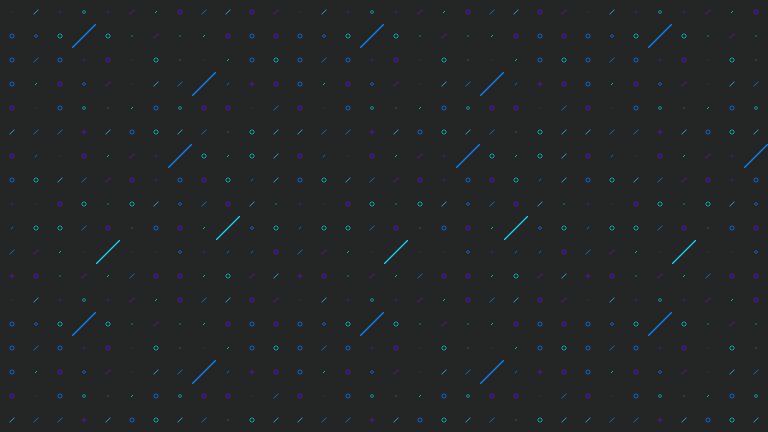
Write a Shadertoy shader that draws this pattern.

```glsl
// Dark sheet of tiny neon rings, slashes and dots, one per grid cell, with a few long slashes.
// The kind and colour of each mark are hashed from its cell, wrapped to a 12 x 12 cell tile.
// Thin lines use box-filtered coverage, so they dim instead of breaking up at small sizes.

const float TILE = 12.0;

float hash(vec2 p) {
    return fract(sin(dot(p, vec2(12.9898, 78.233))) * 43758.5453);
}

// Share of a pixel covered by a band of half width w at signed distance d
float band(float d, float w, float px) {
    return max(min(w, d + 0.5 * px) - max(-w, d - 0.5 * px), 0.0) / px;
}

float ring(vec2 p, float radius, float px) {
    return band(length(p) - radius, 0.015, px);
}

// Rising 45 degree stroke with square ends
float slash(vec2 p, float halfLength, float w, float px) {
    vec2 q = vec2(p.x + p.y, p.y - p.x) * 0.70711;
    return band(q.x, halfLength, px) * band(q.y, w, px);
}

float dotMark(vec2 p, float px) {
    return band(p.x, 0.022, px) * band(p.y, 0.022, px);
}

// Choose one of the five small marks
float smallMark(vec2 p, float pick, float px) {
    if (pick < 0.30) return ring(p, 0.085, px);
    if (pick < 0.42) return ring(p, 0.050, px);
    if (pick < 0.70) return slash(p, 0.140, 0.014, px);
    if (pick < 0.85) return slash(p, 0.060, 0.014, px);
    return dotMark(p, px);
}

vec3 neon(float pick) {
    if (pick < 0.39) return vec3(0.03, 0.75, 0.84);
    if (pick < 0.63) return vec3(0.02, 0.46, 0.95);
    return vec3(0.43, 0.02, 0.84);
}

void mainImage(out vec4 fragColor, in vec2 fragCoord) {
    // Eighteen rows of cells, counted down from the top edge
    float px = 18.0 / iResolution.y;
    vec2 p = fragCoord * px;
    vec2 local = fract(p) - 0.5;
    vec2 cell = mod(floor(vec2(p.x, 18.0 - p.y)), TILE);

    float cover = smallMark(local, hash(cell + 3.7), px);
    vec3 ink = neon(hash(cell + 41.3));

    // Long slashes span their whole cell; the lower ones are cyan
    vec2 longCells[5] = vec2[5](vec2(3, 1), vec2(8, 3), vec2(7, 6), vec2(9, 9), vec2(4, 10));
    for (int i = 0; i < 5; i++) {
        if (distance(cell, longCells[i]) < 0.5) {
            cover = slash(local, 0.70711, 0.027, px);
            ink = cell.y > 8.0 ? vec3(0.06, 0.84, 0.95) : vec3(0.03, 0.51, 1.0);
        }
    }

    vec3 ground = vec3(0.14, 0.15, 0.15);
    fragColor = vec4(mix(ground, ink, cover), 1.0);
}
```
